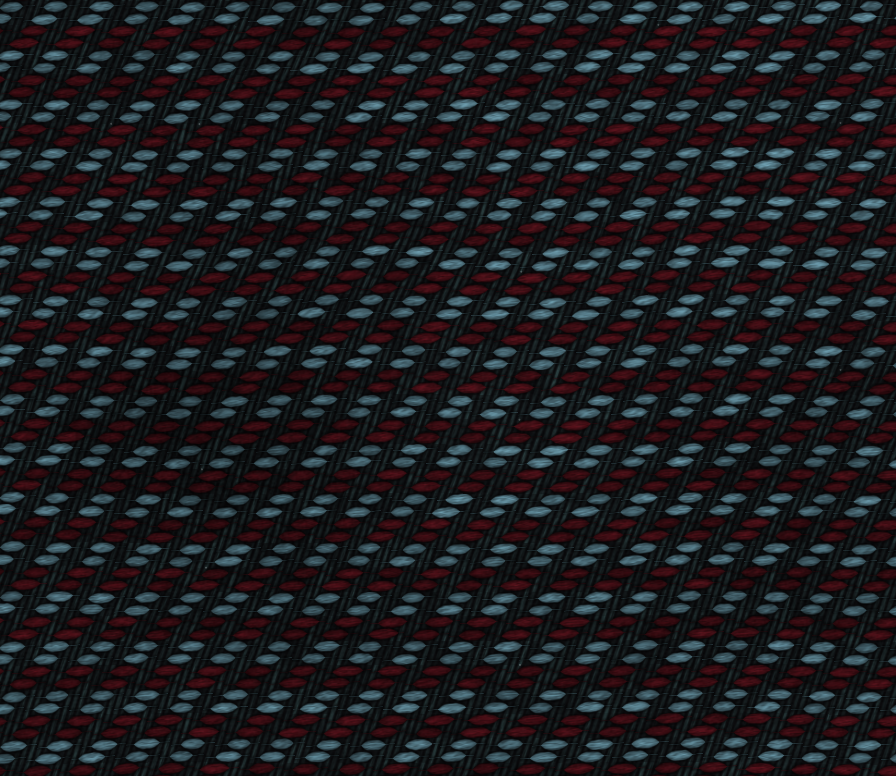
Write a WebGL 1 fragment shader that draws this texture.

```glsl
precision highp float;
// Dark twill cloth: paired blue and paired dark red weft floats over twisted black-green warp.

uniform vec2 u_resolution;

float hash(vec2 p) {
  return fract(sin(dot(p, vec2(127.1, 311.7))) * 43758.5453);
}

float noise(vec2 p) {
  vec2 i = floor(p), f = fract(p);
  f = f * f * (3.0 - 2.0 * f);
  return mix(mix(hash(i), hash(i + vec2(1.0, 0.0)), f.x),
             mix(hash(i + vec2(0.0, 1.0)), hash(i + 1.0), f.x), f.y);
}

// Warp strands: steep leaning threads, brightest in the middle of each float
vec3 warpColor(float column, float row, vec2 cloth) {
  float along = mod(column + row - 0.5, 4.0) - 2.0;
  float lean = column + 0.6 * along;
  float across = abs(fract(lean) - 0.5) * 2.0;
  float strand = 1.0 - smoothstep(0.1, 0.95, across);
  strand *= 1.0 - smoothstep(0.5, 1.6, abs(along));
  strand *= 0.55 + 0.75 * hash(vec2(floor(lean), floor(row * 0.5)));
  float fibre = noise(vec2(lean * 5.0, cloth.y * 1.6));
  return mix(vec3(0.036, 0.036, 0.043), vec3(0.115, 0.165, 0.17), strand * (0.45 + 0.8 * fibre));
}

void main() {
  vec2 uv = gl_FragCoord.xy / u_resolution;
  float pixel = 63.0 / u_resolution.y;

  // 19.8 repeats across, 63 weft rows down, with a slow drift of the weave
  vec2 cloth = vec2(uv.x * 19.8, (1.0 - uv.y) * 63.0);
  cloth.x += 0.22 * (noise(uv * vec2(4.0, 7.0)) - 0.5);
  cloth.y += 0.35 * (noise(uv * vec2(5.0, 3.0) + 9.0) - 0.5);

  float row = floor(cloth.y);
  float isRed = step(2.0, mod(row, 4.0));

  // Every row down steps a quarter repeat to the left
  float shifted = cloth.x - 0.22 + 0.25 * row;
  vec2 id = vec2(floor(shifted + 0.5), row);
  float vary = hash(id);

  // Position inside the float, measured in row heights
  vec2 p = vec2((shifted - id.x) * 3.67, cloth.y - row - 0.5);
  p.x += 0.28 * (hash(id + 17.0) - 0.5);
  p.y += 0.1 * (hash(id + 31.0) - 0.5) + 0.07 * p.x;
  p.y += 0.05 * (noise(cloth * vec2(11.0, 2.0)) - 0.5);

  // Weft float: rounded lens with tapered ends
  float halfLength = 1.06 + 0.12 * isRed + 0.2 * (vary - 0.5);
  float end = min(abs(p.x) / halfLength, 1.0);
  float halfHeight = 0.42 * (1.0 - end * end * end);
  float edge = abs(p.y) - halfHeight;
  float cover = 1.0 - smoothstep(-0.5 * pixel - 0.04, 0.5 * pixel + 0.04, edge);

  // Rounded light and spun fibres along the yarn
  float bulge = clamp(1.0 - pow(abs(p.y) / max(halfHeight, 0.05), 2.0), 0.0, 1.0);
  float fibre = noise(vec2(p.x * 2.5 + p.y * 3.0, p.y * 9.0) + id * 7.3);
  float light = (0.5 + 0.5 * bulge) * (0.72 + 0.5 * fibre) * (0.84 + 0.3 * vary);
  light *= 1.0 - 0.3 * end * end;

  vec3 blue = vec3(0.32, 0.46, 0.51);
  vec3 red = vec3(0.27, 0.058, 0.085);
  vec3 weft = mix(blue, red, isRed) * light;

  // Ground, darkened in the hollow around each float
  vec3 color = warpColor((cloth.x - 0.22) * 4.0, cloth.y, cloth);
  color *= 0.65 + 0.35 * smoothstep(0.0, 0.3, edge);
  color = mix(color, weft, cover);

  // Uneven wear, fine grain and rare pale lint
  color *= 0.88 + 0.24 * noise(uv * vec2(3.5, 4.5) + 3.0);
  color *= 1.0 - 0.2 * exp(-dot((uv - vec2(0.17, 0.45)) * vec2(6.0, 9.0),
                                (uv - vec2(0.17, 0.45)) * vec2(6.0, 9.0)));
  color += 0.022 * (noise(cloth * vec2(22.0, 6.0)) - 0.5);
  vec2 lintCell = floor(cloth * vec2(1.0, 0.25));
  vec2 lintAt = (fract(cloth * vec2(1.0, 0.25)) - 0.5) * 4.0;
  float lint = step(0.965, hash(lintCell + 53.0));
  color += 0.18 * lint * (1.0 - smoothstep(0.04, 0.04 + pixel, length(lintAt)));

  gl_FragColor = vec4(color, 1.0);
}
```
